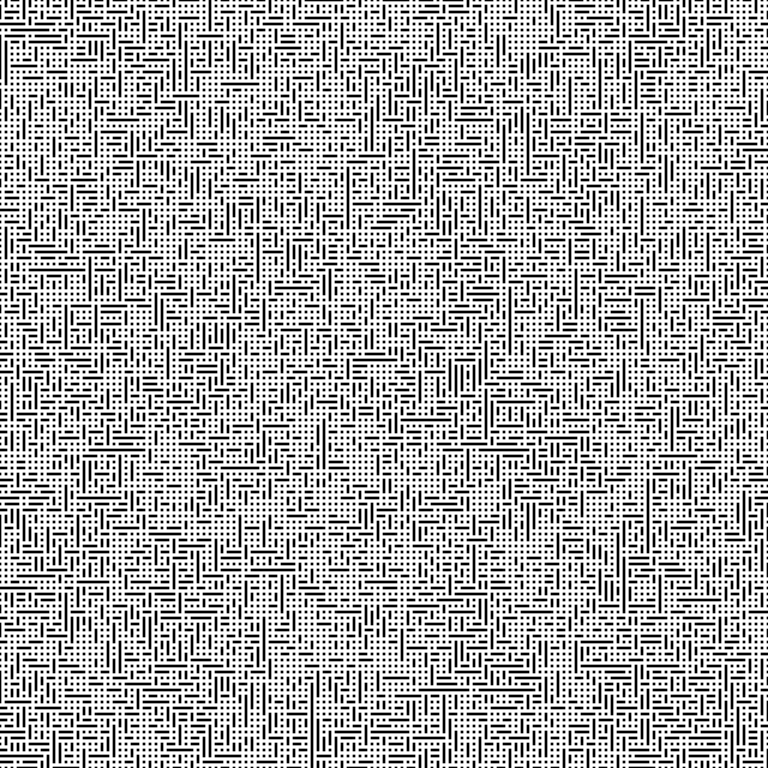
Give the GLSL for this pattern, as a three.js fragment shader.

```glsl
varying vec2 vUv;

const float CELLS = 128.0;
const float HALF_WIDTH = 0.225;
const vec3 PAPER = vec3(1.0);
const vec3 INK = vec3(0.0);

float hash(vec2 p) {
  return fract(sin(dot(p, vec2(127.1, 311.7))) * 43758.5453);
}

float valueNoise(vec2 p) {
  vec2 i = floor(p);
  vec2 f = fract(p);
  f = f * f * (3.0 - 2.0 * f);
  float bottom = mix(hash(i), hash(i + vec2(1.0, 0.0)), f.x);
  float top = mix(hash(i + vec2(0.0, 1.0)), hash(i + vec2(1.0, 1.0)), f.x);
  return mix(bottom, top, f.y);
}

// Direction in which a dot may join its neighbours: x, y, or zero for a lone dot
vec2 joinAxis(vec2 cell) {
  float density = valueNoise(cell / 9.0 + 17.3);
  float bias = valueNoise(cell / 6.0 + 53.8);
  float joins = step(hash(cell + 71.0), mix(0.7, 1.06, density));
  float vertical = step(hash(cell + 5.0), mix(0.35, 0.65, bias));
  return joins * vec2(1.0 - vertical, vertical);
}

// Smoothed extent of a bar along each axis
vec2 barCoverage(vec2 offset, float halfWidth, vec2 pixel) {
  return clamp((halfWidth - abs(offset)) / pixel + 0.5, 0.0, 1.0);
}

void main() {
  // Dots sit on whole grid points, so the border cuts through the outer ones
  vec2 grid = vUv * CELLS;
  vec2 cell = floor(grid + 0.5);
  vec2 offset = grid - cell;
  vec2 side = vec2(offset.x < 0.0 ? -1.0 : 1.0, offset.y < 0.0 ? -1.0 : 1.0);

  // Neighbouring dots that share an axis fuse into one bar
  vec2 axis = joinAxis(cell);
  float joinX = axis.x * joinAxis(cell + vec2(side.x, 0.0)).x;
  float joinY = axis.y * joinAxis(cell + vec2(0.0, side.y)).y;
  offset *= 1.0 - vec2(joinX, joinY);

  vec2 coverage = barCoverage(offset, HALF_WIDTH, fwidth(grid));
  gl_FragColor = vec4(mix(PAPER, INK, coverage.x * coverage.y), 1.0);
}
```
